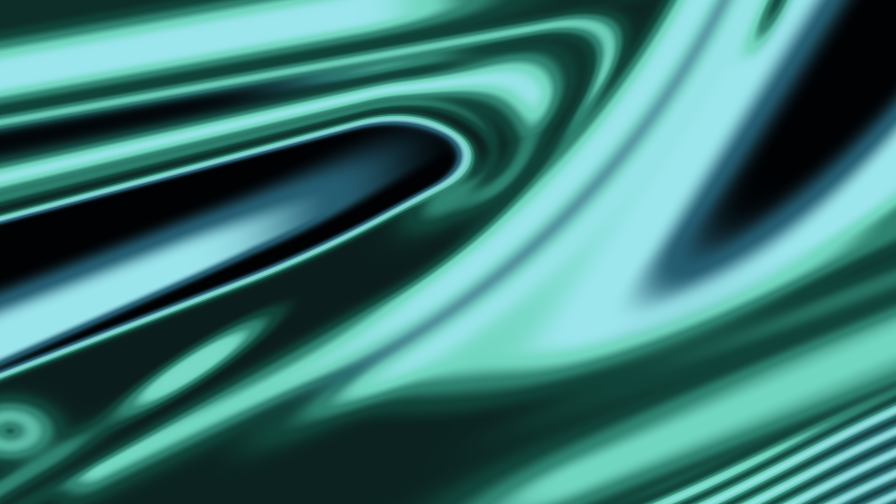
This background is drawn by a Shadertoy shader. Its source:

```glsl
// Glossy folded ribbons of teal, ice blue and black sweeping around a dark finger.

// Signed distance to the line a-b, positive on the right of the travel.
float side(vec2 p, vec2 a, vec2 b) {
    vec2 d = normalize(b - a);
    return dot(p - a, vec2(d.y, -d.x));
}

float smoothMax(float a, float b, float k) {
    float h = max(k - abs(a - b), 0.0) / k;
    return max(a, b) + h * h * k * 0.25;
}

float band(float x, float center, float width) {
    float d = (x - center) / width;
    return exp(-d * d);
}

// One when x is below the soft edge lo..hi.
float below(float lo, float hi, float x) {
    return 1.0 - smoothstep(lo, hi, x);
}

vec3 greenRamp(float v) {
    vec3 c = mix(vec3(0.035, 0.08, 0.085), vec3(0.06, 0.26, 0.22), smoothstep(0.0, 0.25, v));
    c = mix(c, vec3(0.18, 0.51, 0.44), smoothstep(0.25, 0.5, v));
    c = mix(c, vec3(0.44, 0.84, 0.75), smoothstep(0.5, 0.75, v));
    return mix(c, vec3(0.61, 0.90, 0.93), smoothstep(0.75, 0.97, v));
}

vec3 blueRamp(float v) {
    vec3 c = mix(vec3(0.0, 0.008, 0.015), vec3(0.14, 0.36, 0.44), smoothstep(0.0, 0.5, v));
    return mix(c, vec3(0.61, 0.90, 0.93), smoothstep(0.5, 1.0, v));
}

void mainImage(out vec4 fragColor, in vec2 fragCoord) {
    vec2 p = fragCoord / iResolution.y;

    // Distance fields: finger, fold around it, diagonal sweep, dark wedge
    float under = smoothMax(side(p, vec2(0.0, 0.255), vec2(0.593, 0.484)),
                            side(p, vec2(0.593, 0.479), vec2(0.9, 0.645)), 0.02);
    float finger = smoothMax(side(p, vec2(0.985, 0.635), vec2(0.905, 0.795)),
                             side(p, vec2(0.694, 0.75), vec2(0.0, 0.565)), 0.2);
    finger = smoothMax(finger, under, 0.08);
    float fold = smoothMax(side(p, vec2(0.0, -0.03), vec2(0.88, 0.472)),
                           side(p, vec2(1.065, 0.618), vec2(1.204, 0.861)), 0.15);
    fold = smoothMax(fold, side(p, vec2(1.11, 0.953), vec2(0.0, 0.757)), 0.15);
    float sweep = smoothMax(side(p, vec2(0.139, 0.046), vec2(1.229, 0.569)),
                            side(p, vec2(1.245, 0.569), vec2(1.396, 0.977)), 0.5);
    float dx = p.x - 1.389;
    float wedge = smoothMax(side(p, vec2(1.62, 1.0), vec2(1.26, 0.43)),
                            0.8 * (0.435 + dx * (0.45 + 0.85 * dx) - p.y), 0.08);

    // Lower ground: dim streaks, one bright streak and fine corner ripples
    float slant = p.y - 0.42 * p.x;
    float tone = 0.09 + 0.32 * smoothstep(0.8, 1.7, p.x) * (0.65 + 0.35 * sin(70.0 * slant + 2.0 * p.x));
    tone = mix(tone, 0.76, band(slant, -0.427, 0.065) * smoothstep(0.65, 1.15, p.x));
    float ripple = 0.6 + 0.3 * sin(150.0 * slant + 2.5 * sin(6.0 * p.x));
    tone = mix(tone, ripple, below(-0.56, -0.5, slant) * smoothstep(1.05, 1.35, p.x));
    float cold = 0.6 * below(-0.58, -0.53, slant) * smoothstep(1.5, 1.75, p.x);

    // Broad bright sheet
    float bx = p.x - 0.8;
    float rise = p.y - 0.2 - bx * (0.04 + 0.33 * bx);
    float sheet = smoothstep(-0.05, 0.09, rise) * smoothstep(0.45, 0.9, p.x);
    tone = mix(tone, 0.76 + 0.22 * band(wedge, 0.04, 0.085), sheet);
    tone = mix(tone, 0.25, band(sweep, 0.135, 0.022) * smoothstep(0.85, 1.0, p.y));

    // Black wedge with a blue fringe
    tone = mix(tone, 0.0, below(-0.1, 0.035, wedge));
    cold = max(cold, below(0.0, 0.06, wedge));

    // Diagonal sweep: two highlights with a steel crease between
    tone = mix(0.1, tone, smoothstep(-0.065, -0.005, sweep));
    float along = smoothstep(0.4, 0.9, p.x);
    tone = mix(tone, 0.74 + 0.2 * along, band(sweep, 0.005, 0.037) * smoothstep(0.08, 0.2, p.x));
    tone = mix(tone, 0.92, band(sweep, 0.085, 0.033) * along);
    float crease = band(sweep, 0.045, 0.02) * along;
    tone -= 0.14 * crease;
    cold = max(cold, 0.85 * crease);

    // Upper left sheet
    float shelf = p.y - 0.177 * p.x;
    float outer = below(-0.09, -0.05, sweep) * smoothstep(0.0, 0.01, fold);
    float shelfLight = smoothstep(0.77, 0.835, shelf) * below(0.865, 0.95, shelf) * below(0.7, 1.15, p.x);
    tone = mix(tone, 0.13 + 0.82 * shelfLight, outer * smoothstep(0.76, 0.78, shelf));

    // Nested bands between the finger and the edge of the fold
    float t = finger / max(finger - fold, 0.01);
    float top = smoothstep(-0.1, 0.06, side(p, vec2(0.94, 0.72), vec2(0.0, 0.41)));
    float bend = smoothstep(0.8, 1.1, p.x);
    float wrap = max(top, 0.45 * smoothstep(0.88, 1.0, p.x));
    float bands = 0.84 * band(t, 0.42 + 0.24 * bend, 0.15) + 0.28 * band(t, 0.2 + 0.1 * bend, 0.06);
    bands += 0.5 * band(t, 0.8, 0.12) * band(p.x, 0.75, 0.2);
    vec2 g = p - vec2(0.89, 0.605);
    float glint = length(vec2(dot(g, vec2(0.84, 0.54)) / 0.085, dot(g, vec2(-0.54, 0.84)) / 0.035));
    bands = 0.07 + wrap * bands + 0.45 * band(glint, 0.0, 1.0);
    float inside = below(-0.012, 0.012, fold);
    tone = mix(tone, bands, inside);
    cold = max(cold, inside * top * band(t, 0.78, 0.14) * below(0.4, 0.85, p.x));
    tone = mix(tone, 0.85, band(fold, 0.0, 0.015) * (0.25 + 0.55 * top));

    // Lens streak and small glints at the lower left
    vec2 q = p - vec2(0.38, 0.27);
    float lens = length(vec2(dot(q, vec2(0.84, 0.54)) / 0.24, dot(q, vec2(-0.54, 0.84)) / 0.04));
    tone = mix(tone, 0.8, below(0.25, 1.1, lens));
    float curl = length((p - vec2(0.02, 0.145)) / vec2(0.1, 0.065));
    tone = mix(tone, 0.65, band(curl, 0.45, 0.5) * smoothstep(0.0, 0.02, finger));
    tone = mix(tone, 0.5, band(p.y - 0.6 * p.x, 0.03, 0.025) * below(0.1, 0.3, p.x));

    // Black finger with an inner sheen and a thin bright rim
    float gap = -0.015 - 0.025 * min(2.0 * p.x, 1.0);
    float sheen = smoothstep(-0.19, -0.085, under) * below(gap - 0.025, gap + 0.01, under);
    float core = below(-0.007, 0.007, finger);
    tone = mix(tone, 0.97 * sheen * below(0.35, 1.0, p.x), core);
    cold = mix(cold, 1.0, core);
    tone = mix(tone, 0.9, 0.95 * band(finger, 0.0, 0.009));

    tone = clamp(tone, 0.0, 1.0);
    fragColor = vec4(mix(greenRamp(tone), blueRamp(tone), clamp(cold, 0.0, 1.0)), 1.0);
}
```
